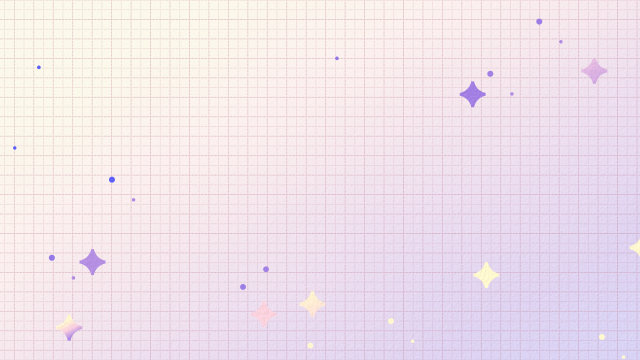
Reproduce this background procedurally as a WebGL 2 fragment shader.

```glsl
#version 300 es
precision highp float;
// Pastel paper with a dashed grid, soft four-pointed stars and confetti dots.
uniform vec2 u_resolution;
out vec4 fragColor;

const float GRID = 0.05405;
const vec3 INK = vec3(0.74, 0.48, 0.57);

// Star anchors: centre, tint, tint slope across the star.
const vec4 STARS[8] = vec4[8](
  vec4(1.313, 0.738, 0.0, 0.0), vec4(0.257, 0.272, 0.1, 0.0),
  vec4(1.651, 0.803, 0.33, 0.1), vec4(0.192, 0.090, 0.6, 1.0),
  vec4(0.733, 0.127, 0.55, 0.0), vec4(0.868, 0.155, 0.85, 0.2),
  vec4(1.351, 0.236, 1.0, 0.0), vec4(1.785, 0.312, 1.0, 0.2));
// Dots that carry a small companion: centre, tint.
const vec3 PAIRS[6] = vec3[6](
  vec3(1.362, 0.795, 0.0), vec3(1.498, 0.940, -0.1), vec3(0.311, 0.501, -0.9),
  vec3(0.144, 0.284, -0.2), vec3(1.086, 0.108, 1.0), vec3(1.672, 0.064, 1.0));
// Lone dots: centre, tint, radius.
const vec4 SINGLES[6] = vec4[6](
  vec4(0.108, 0.813, -0.9, 0.005), vec4(0.041, 0.589, -1.0, 0.0046),
  vec4(0.936, 0.838, -0.2, 0.005), vec4(0.739, 0.252, 0.0, 0.008),
  vec4(0.675, 0.203, -0.1, 0.008), vec4(0.862, 0.040, 1.0, 0.008));

float hash(vec2 p) {
  p = fract(p * vec2(0.1031, 0.1137));
  p += dot(p, p.yx + 33.33);
  return fract((p.x + p.y) * p.x * 7.31);
}

float noise(vec2 p) {
  vec2 i = floor(p), f = fract(p);
  f = f * f * (3.0 - 2.0 * f);
  return mix(mix(hash(i), hash(i + vec2(1, 0)), f.x),
             mix(hash(i + vec2(0, 1)), hash(i + vec2(1, 1)), f.x), f.y);
}

float ramp(float a, float b, float x) {
  return clamp((x - a) / (b - a), 0.0, 1.0);
}

float cover(float d, float aa) {
  return clamp(0.5 - d / aa, 0.0, 1.0);
}

// Diagonal wash from cream through pink to periwinkle.
vec3 wash(float s) {
  vec3 c = mix(vec3(0.985, 0.975, 0.92), vec3(0.985, 0.94, 0.935), ramp(0.18, 0.36, s));
  c = mix(c, vec3(0.96, 0.905, 0.93), ramp(0.36, 0.5, s));
  c = mix(c, vec3(0.92, 0.865, 0.94), ramp(0.5, 0.66, s));
  c = mix(c, vec3(0.875, 0.83, 0.945), ramp(0.66, 0.82, s));
  return mix(c, vec3(0.845, 0.83, 0.965), ramp(0.82, 1.0, s));
}

// Tint scale: blue at -1, purple at 0, pink at 0.5, yellow at 1.
vec3 tintColor(float t) {
  vec3 c = mix(vec3(0.34, 0.36, 0.98), vec3(0.64, 0.50, 0.89), ramp(-1.0, 0.0, t));
  c = mix(c, vec3(0.98, 0.81, 0.88), ramp(0.0, 0.5, t));
  return mix(c, vec3(1.0, 0.97, 0.81), ramp(0.5, 1.0, t));
}

// Four concave sides carved by circles, with rounded tips.
float starDistance(vec2 q) {
  return max(0.041 - length(abs(q) - 0.044), length(q) - 0.036);
}

// Dashed rules across u, running along v.
float rules(float u, float v, float aa) {
  float d = abs(fract(u / GRID + 0.5) - 0.5) * GRID;
  float dash = 0.7 + 0.3 * cos(6.28318 * v * 6.0 / GRID);
  return cover(d - 0.0011, aa) * dash;
}

float gridInk(vec2 g, float aa) {
  vec2 h = g + 0.5 * GRID;
  float major = max(rules(g.x, g.y, aa), rules(g.y, g.x, aa));
  float minor = max(rules(h.x, g.y, aa), rules(h.y, g.x, aa));
  return max(major * 0.46, minor * 0.24);
}

void addDot(inout vec3 col, vec2 q, float radius, float tint, float aa) {
  col = mix(col, tintColor(tint), cover(length(q) - radius, aa));
}

void main() {
  vec2 uv = gl_FragCoord.xy / u_resolution;
  vec2 p = gl_FragCoord.xy / u_resolution.y;
  float aa = 1.0 / u_resolution.y;

  // Paper with a fine embossed grain
  float s = 0.5 * (uv.x + 1.0 - uv.y);
  float grain = noise(p * 210.0) - noise(p * 210.0 + vec2(0.6, -0.6));
  vec3 col = wash(s + 0.03 * (noise(p * 5.0) - 0.5));
  col += grain * mix(0.008, 0.025, ramp(0.3, 0.8, s));
  col = mix(col, INK, gridInk(vec2(p.x - 0.0398, 1.0 - p.y), aa));

  // Dots
  for (int i = 0; i < 6; i++) {
    vec2 q = p - PAIRS[i].xy;
    float tint = PAIRS[i].z;
    addDot(col, q, 0.0083, tint, aa);
    addDot(col, q - vec2(0.060, -0.056), 0.0048, max(tint, 0.08), aa);
    addDot(col, p - SINGLES[i].xy, SINGLES[i].w, SINGLES[i].z, aa);
  }

  // Stars
  for (int i = 0; i < 8; i++) {
    vec2 q = p - STARS[i].xy;
    float tint = STARS[i].z + STARS[i].w * dot(q, vec2(-10.0, 18.0));
    vec3 fill = tintColor(tint) + grain * 0.04;
    col = mix(col, fill, cover(starDistance(q), aa));
  }
  fragColor = vec4(clamp(col, 0.0, 1.0), 1.0);
}
```
